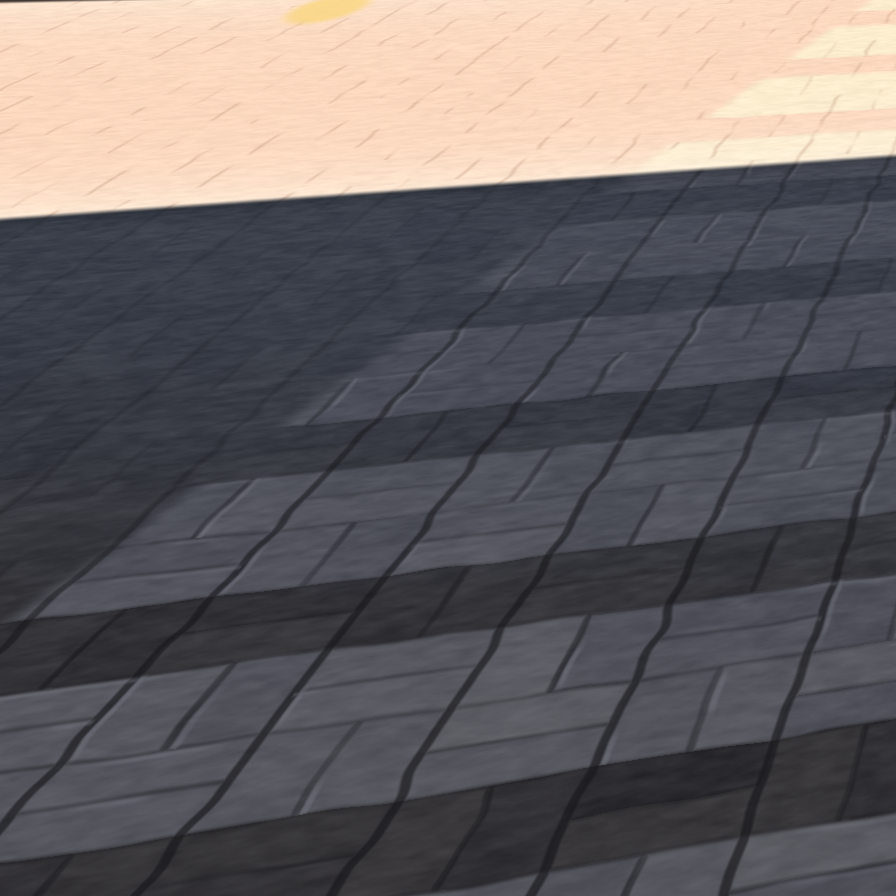
A three.js fragment shader for this texture:

```glsl
varying vec2 vUv;

float hash(vec2 p) {
  vec3 q = fract(vec3(p.xyx) * 0.1031);
  q += dot(q, q.yzx + 33.33);
  return fract((q.x + q.y) * q.z);
}

float noise(vec2 p) {
  vec2 i = floor(p), f = fract(p);
  f = f * f * (3.0 - 2.0 * f);
  return mix(mix(hash(i), hash(i + vec2(1.0, 0.0)), f.x),
             mix(hash(i + vec2(0.0, 1.0)), hash(i + 1.0), f.x), f.y);
}

float fbm(vec2 p) {
  float sum = 0.0, amp = 0.5;
  for (int i = 0; i < 4; i++) {
    sum += amp * noise(p);
    p = p * 2.03 + 17.0;
    amp *= 0.5;
  }
  return sum;
}

// Perspective depth: zero on the slightly tilted horizon above the canvas
float groundDepth(vec2 p) {
  return p.y - 0.0403 * p.x + 0.561;
}

// Paving coordinates: x counts columns, y counts rows away from the viewer
vec2 groundCell(vec2 p, float depth) {
  float column = 7.03 * (p.x + 0.63 * p.y - 1.004) / depth;
  float row = 3.0 * ((7.169 - 0.944 * p.x) / depth - 4.7);
  return vec2(column, row);
}

// Distance to the nearest of `count` evenly spaced joints per cell
float jointDistance(float x, float count) {
  return abs(fract(x * count + 0.5) - 0.5) / count;
}

float line(float dist, float width, float soft) {
  return (1.0 - smoothstep(width - soft, width + soft, dist)) * width / (width + 0.35 * soft);
}

// Two pale rows followed by one dark row, seen right of a slanting border
float paleBand(vec2 g, float soft) {
  float offset = abs(fract(g.y / 3.0) - 1.0 / 3.0);
  float band = 1.0 - smoothstep(-soft, soft, (offset - 1.0 / 3.0) * 3.0);
  float border = smoothstep(-0.12, 0.12, g.x + 3.55 - 0.143 * g.y);
  return band * border;
}

vec3 shadedPaving(vec2 p, float pale, float tone, float grain) {
  float near = smoothstep(0.22, 0.85, p.y);
  vec3 darkStone = mix(vec3(0.23, 0.25, 0.295), vec3(0.195, 0.19, 0.203), near);
  vec3 paleStone = mix(vec3(0.285, 0.30, 0.345), vec3(0.335, 0.337, 0.367), near);
  vec3 col = mix(darkStone, paleStone, pale);
  col += (tone - 0.5) * mix(0.018, 0.05, near) * vec3(1.0, 0.96, 0.85);
  return col + (grain - 0.47) * 0.09;
}

vec3 sunlitPaving(vec2 p, float pale, float edge, float grain) {
  vec3 col = mix(vec3(0.985, 0.85, 0.75), vec3(0.99, 0.94, 0.82), pale * 0.9);
  float glow = 0.7 * exp(-edge * 45.0) + 0.6 * exp(-p.y * 40.0) * (1.0 - p.x);
  col = mix(col, vec3(1.0, 0.95, 0.88), glow);
  return col + (grain - 0.47) * 0.07;
}

void main() {
  vec2 p = vec2(vUv.x, 1.0 - vUv.y);
  float depth = groundDepth(p);
  vec2 g = groundCell(p, depth);
  g += 0.05 * (vec2(noise(g * 3.0), noise(g * 3.0 + 40.0)) - 0.5);

  // Basket weave: each cell holds two bricks, turned by checker parity
  vec2 cell = floor(g);
  float upright = mod(cell.x + cell.y, 2.0);
  vec2 count = vec2(1.0 + upright, 2.0 - upright);
  float tone = hash(floor(g * count) + 71.0 * upright + 200.0);

  // Joint softness stays constant across the canvas
  vec2 soft = 0.0026 * vec2(7.03 / depth, 21.0 / (depth * depth));
  float across = line(jointDistance(g.x, count.x), 0.022, soft.x);
  float along = line(jointDistance(g.y, count.y), 0.024, soft.y);
  float column = line(jointDistance(g.x, 1.0), 0.028, soft.x);
  float wear = noise(g * vec2(3.0, 2.3) + 9.0);

  float pale = paleBand(g, soft.y);
  float grain = fbm(g * vec2(7.0, 11.0));
  float edge = 0.245 - 0.071 * p.x - p.y;

  // Shaded ground: dark joints, with worn pale rims on the light rows
  float inPattern = smoothstep(-0.3, 0.3, g.x + 3.55 - 0.143 * g.y);
  float near = smoothstep(0.2, 0.7, p.y);
  float joints = max(max(across * 0.75, along * 0.65) * (0.45 + 0.75 * wear), column * 0.9);
  joints *= mix(0.4, 1.0, inPattern) * mix(0.55, 1.0, near);
  vec3 shade = shadedPaving(p, pale, tone, grain);
  shade = mix(shade, vec3(0.09, 0.09, 0.105), clamp(joints, 0.0, 1.0) * 0.85);
  float rim = line(jointDistance(g.y + 0.05, count.y), 0.025, soft.y);
  rim = max(rim, line(jointDistance(g.x - 0.045, count.x), 0.018, soft.x));
  rim *= smoothstep(0.45, 0.8, noise(g * vec2(2.0, 1.5) + 60.0)) * pale;
  shade = mix(shade, vec3(0.47, 0.48, 0.52), rim * 0.55);
  shade *= 1.0 - 0.25 * exp(-abs(edge) * 130.0);

  // Sunlit ground: broken tan joints and a soft yellow mark
  vec3 sun = sunlitPaving(p, pale, max(edge, 0.0), grain);
  float sunJoints = max(across * 0.7, along * 0.45) * smoothstep(0.3, 0.75, wear);
  sun = mix(sun, vec3(0.70, 0.52, 0.43), sunJoints * 0.6);
  vec2 mark = p - vec2(0.366, 0.010);
  mark.y += 0.22 * mark.x;
  float yellow = 1.0 - smoothstep(0.65, 1.15, length(mark / vec2(0.052, 0.014)));
  sun = mix(sun, vec3(0.98, 0.84, 0.50), yellow * 0.8);
  float farStrip = 1.0 - smoothstep(0.001, 0.005, p.y + 0.022 * p.x);
  sun = mix(sun, vec3(0.25, 0.21, 0.19), farStrip);

  vec3 col = mix(shade, sun, smoothstep(-0.003, 0.004, edge));
  gl_FragColor = vec4(clamp(col, 0.0, 1.0), 1.0);
}
```
